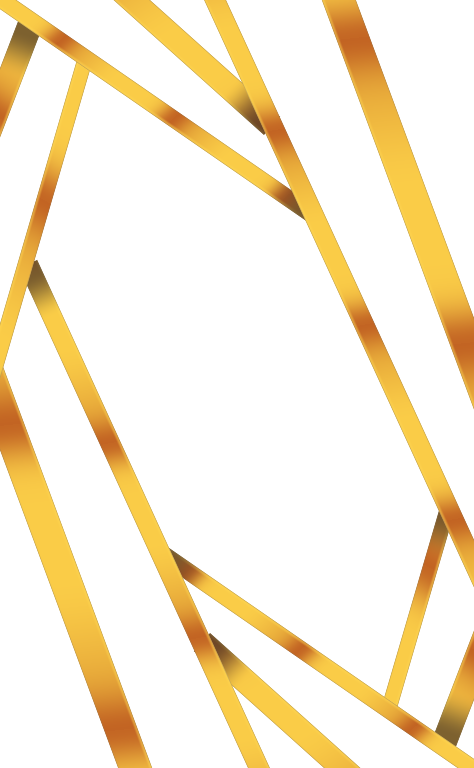
Reproduce this background procedurally as a Shadertoy shader.

```glsl
// Crossing gold metal ribbons on white, framing an empty centre.
// Each ribbon is a clipped segment with a repeating copper sheen; the whole
// set is painted twice, the first time turned by half a circle.

// Layout grid: x to the right, y downward, covering the full canvas
const vec2 GRID = vec2(472.0, 768.0);

// Ribbon colours
const vec3 PAPER     = vec3(1.0);
const vec3 YELLOW    = vec3(0.98, 0.80, 0.28);
const vec3 AMBER     = vec3(0.90, 0.65, 0.22);
const vec3 COPPER    = vec3(0.75, 0.37, 0.13);
const vec3 HIGHLIGHT = vec3(1.00, 0.84, 0.32);
const vec3 SHADOW    = vec3(0.30, 0.22, 0.15);
const vec3 RIM       = vec3(0.55, 0.48, 0.36);

// Ribbon widths
const float WIDE_W = 32.0, MAIN_W = 20.0, DIAGONAL_W = 17.0;
const float STRIP_W = 15.5, SHORT_W = 24.5, CORNER_W = 25.0;

// Sheen and shading
const float COPPER_SPREAD = 0.11;  // part of the sheen period
const float SHADOW_DEPTH  = 0.72;
const float SHADOW_REACH  = 58.0;
const float BEVEL_WIDTH   = 4.0;

// Metal colour at a phase of the sheen: copper, then amber, then yellow
vec3 sheen(float phase) {
    float t = fract(phase);
    float d = min(t, 1.0 - t) / COPPER_SPREAD;
    vec3 gold = mix(AMBER, YELLOW, smoothstep(0.05, 0.5, t));
    return mix(gold, COPPER, 0.92 * exp(-d * d));
}

// Paints a ribbon from a to b; the end at b lies in shadow
void ribbon(inout vec3 col, vec2 p, vec2 a, vec2 b, float width,
            float copperAt, float period) {
    vec2 dir = normalize(b - a);
    float along = dot(p - a, dir);
    float across = dot(p - a, vec2(-dir.y, dir.x));
    float toEnd = length(b - a) - along;
    float halfW = 0.5 * width;
    float px = GRID.y / iResolution.y;

    // Slightly slanted sheen with a bright bevel on one side
    vec3 metal = sheen((along + 0.25 * across - copperAt) / period);
    float bevel = smoothstep(halfW - BEVEL_WIDTH, halfW - 1.0, across);
    metal = mix(metal, HIGHLIGHT, 0.5 * bevel);

    // Cast shadow and thin rim
    float shade = 1.0 - smoothstep(12.0, SHADOW_REACH, toEnd);
    metal = mix(metal, SHADOW, SHADOW_DEPTH * shade);
    float rim = smoothstep(halfW - 1.4, halfW, abs(across));
    metal = mix(metal, RIM, 0.45 * rim);

    float dist = max(abs(across) - halfW, max(-along, -toEnd));
    col = mix(col, metal, smoothstep(0.5 * px, -0.5 * px, dist));
}

void mainImage(out vec4 fragColor, in vec2 fragCoord) {
    vec2 uv = fragCoord / iResolution.xy;
    vec2 p = vec2(uv.x, 1.0 - uv.y) * GRID;
    vec3 col = PAPER;

    // Lower layer: outer ribbons
    for (int turn = 0; turn < 2; turn++) {
        vec2 q = turn == 0 ? GRID - p : p;
        ribbon(col, q, vec2(330.0, -20.0), vec2(515.0, 480.0), WIDE_W, 62.0, 325.0);
        ribbon(col, q, vec2(-15.0, 142.0), vec2(31.0, 22.0), CORNER_W, 29.0, 200.0);
        ribbon(col, q, vec2(109.0, -20.0), vec2(271.0, 126.0), SHORT_W, 215.0, 260.0);
    }

    // Upper layer: inner frame; the turned copy stops under the upright one
    for (int turn = 0; turn < 2; turn++) {
        bool turned = turn == 0;
        vec2 q = turned ? GRID - p : p;
        vec2 stripEnd = turned ? vec2(25.0, 264.0) : vec2(-20.0, 420.0);
        vec2 mainEnd = turned ? vec2(444.0, 504.0) : vec2(517.0, 662.0);
        ribbon(col, q, vec2(86.0, 55.0), stripEnd, STRIP_W, 151.0, 300.0);
        ribbon(col, q, vec2(-20.0, -15.0), vec2(314.0, 217.0), DIAGONAL_W, 97.0, 137.0);
        ribbon(col, q, vec2(205.0, -20.0), mainEnd, MAIN_W, 165.0, 214.0);
    }

    fragColor = vec4(col, 1.0);
}
```
